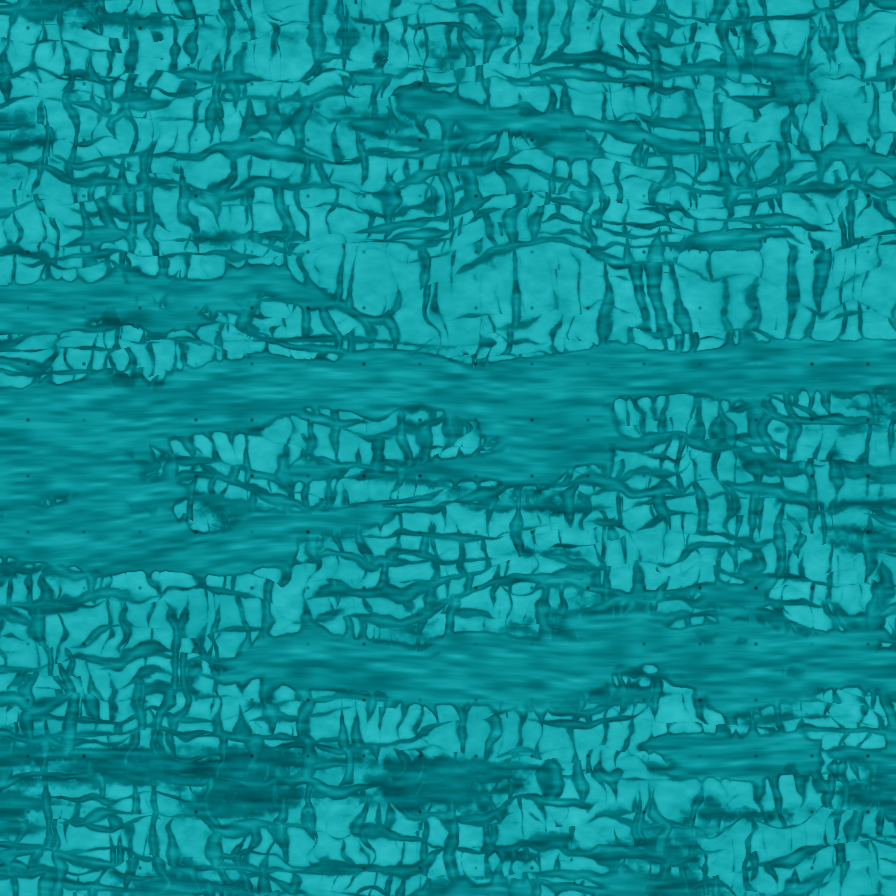
A WebGL 1 fragment shader for this texture:

```glsl
precision highp float;
uniform vec2 u_resolution;

float hash(vec2 p) {
  vec3 q = fract(p.xyx * 0.1031);
  q += dot(q, q.yzx + 33.33);
  return fract((q.x + q.y) * q.z);
}

float noise(vec2 p) {
  vec2 i = floor(p), f = fract(p);
  f = f * f * (3.0 - 2.0 * f);
  return mix(mix(hash(i), hash(i + vec2(1, 0)), f.x),
             mix(hash(i + vec2(0, 1)), hash(i + 1.0), f.x), f.y);
}

float fbm(vec2 p) {
  float sum = 0.0, amp = 0.55;
  for (int i = 0; i < 3; i++) {
    sum += amp * noise(p);
    p = p * 2.03 + 17.7;
    amp *= 0.5;
  }
  return sum;
}

float bump(float v, float width) {
  return exp(-v * v / (width * width));
}

// Jittered divisions of a line: distance to the nearest one, and slot index
float division(float i, float seed) {
  return i + 0.75 * hash(vec2(i, seed));
}

vec2 slot(float v, float seed) {
  float i = floor(v);
  if (v < division(i, seed)) i -= 1.0;
  return vec2(min(v - division(i, seed), division(i + 1.0, seed) - v), i);
}

// Signed distance into a flake; crack widths swell, taper and vanish
float flakes(vec2 p, vec2 size, float seed, vec2 thin) {
  vec2 q = p + 0.024 * (vec2(noise(p * 27.0 + seed), noise(p * 24.0 - seed)) - 0.5);
  q += 0.009 * (vec2(noise(p * 65.0 - seed), noise(p * 58.0 + seed)) - 0.5);
  q.y += 0.08 * (noise(p * vec2(5.0, 4.0) + seed) - 0.5);
  vec2 row = slot(q.y / size.y, seed);
  vec2 col = slot(q.x / size.x, seed + row.y * 7.3);
  float across = 0.015 * noise(p * vec2(19.0, 26.0) + seed) - 0.0052 - thin.y;
  float down = 0.014 * noise(p * vec2(38.0, 23.0) - seed) - 0.0042 - thin.x;
  return min(col.x * size.x - down, row.x * size.y - across);
}

void main() {
  vec2 p = gl_FragCoord.xy / u_resolution.y;
  float tall = bump(p.y - 0.68, 0.06) * smoothstep(0.28, 0.42, p.x);

  // Cracked paint in two sizes, split along the grain
  vec2 stretched = p - vec2(0.0, 0.55 * (p.y - 0.68) * tall);
  float d = flakes(stretched, vec2(0.033, 0.044), 3.0, vec2(0.0, 0.003 * tall));
  d = min(d, flakes(p, vec2(0.038, 0.031), 41.0, vec2(0.002, 0.002) + 0.006 * tall));
  float split = abs(fbm(p * vec2(3.0, 17.0) + 5.0) - 0.5) / 25.0;
  d = min(d, split - 0.014 * (noise(p * vec2(8.0, 14.0)) - 0.62) + 0.006 * tall);

  // Bands where the paint has worn away, leaving ragged islands
  float slope = p.y - 0.05 * (p.x - 0.5);
  float worn = fbm(p * vec2(2.5, 12.0) + 9.0) - 0.13 - 0.2 * tall;
  worn += 0.3 * (noise(p * vec2(17.0, 36.0)) - 0.5);
  worn += 0.3 * bump(slope - 0.575, 0.034) + 0.12 * bump(p.y - 0.48, 0.07);
  worn += 0.3 * bump(p.y - 0.25, 0.026) * smoothstep(0.2, 0.26, p.x) * (1.0 - smoothstep(0.62, 0.7, p.x));
  worn += 0.26 * bump(p.y - 0.38, 0.022) * (1.0 - smoothstep(0.2, 0.45, p.x));
  worn += 0.2 * bump(slope - 0.755, 0.02) * (1.0 - smoothstep(0.2, 0.4, p.x));
  worn -= 0.15 * smoothstep(0.78, 0.86, p.y) + 0.06 * (1.0 - smoothstep(0.14, 0.22, p.y));
  d -= 0.021 * smoothstep(0.46, 0.7, worn);
  d += 0.005 * (fbm(p * vec2(85.0, 100.0)) - 0.5);

  // Wood is dark beside the flakes and streaked along the grain
  float grainY = p.y + 0.03 * noise(p * 3.0) + 0.004 * noise(p * 20.0);
  float grain = 0.6 * fbm(vec2(p.x * 14.0, grainY * 130.0)) + 0.4 * noise(vec2(p.x * 45.0, grainY * 210.0));
  float open = 1.0 - smoothstep(-0.008, -0.001, d);
  float wood = mix(0.2, 0.52, open) + 0.95 * (grain - 0.48);
  float paint = 0.9 + 0.25 * (fbm(p * 16.0) - 0.48) + 0.25 * (fbm(p * vec2(70.0, 120.0)) - 0.48);
  paint -= 0.12 * (1.0 - smoothstep(0.0, 0.005, d));
  float tone = mix(wood, paint, smoothstep(-0.0014, 0.0016, d));

  // Faint regular pinholes
  vec2 cell = floor(p * 16.0);
  vec2 offset = (fract(p * 16.0) - 0.5) / 16.0;
  float pin = 1.0 - smoothstep(0.001, 0.0028, length(offset));
  tone -= 0.75 * pin * hash(cell + 60.0);

  tone = clamp(tone, -0.3, 1.08);
  float green = 0.32 + 0.4 * tone;
  float red = 0.16 * pow(max(tone, 0.0), 3.0);
  gl_FragColor = vec4(red, green, green + 0.025, 1.0);
}
```
